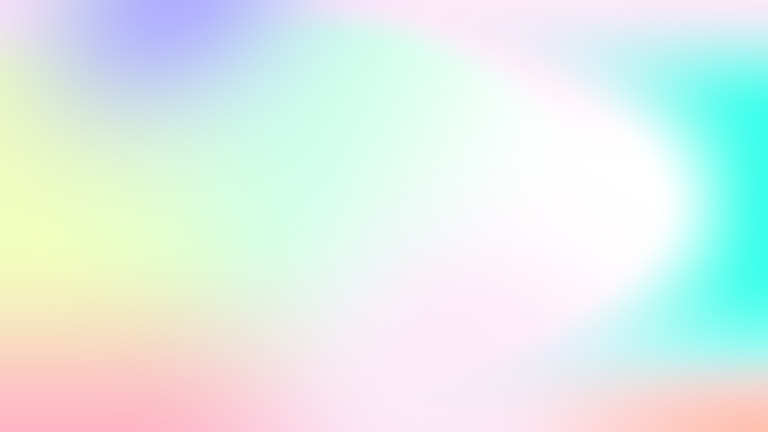
A Shadertoy shader for this background:

```glsl
// A pale holographic mesh gradient: yellow and mint on the left, a white leaf
// in the middle, aqua on the right, with rose, lavender and coral at the rims.
// Soft masks in canvas fractions are blended one over another.

const vec3 YELLOW   = vec3(0.95, 1.00, 0.74);
const vec3 MINT     = vec3(0.82, 1.00, 0.92);
const vec3 WHITE    = vec3(1.0);
const vec3 ROSE     = vec3(1.00, 0.69, 0.78);
const vec3 BLUSH    = vec3(0.99, 0.91, 0.97);
const vec3 LAVENDER = vec3(0.69, 0.68, 1.00);
const vec3 AQUA     = vec3(0.24, 1.00, 0.92);
const vec3 CORAL    = vec3(1.00, 0.76, 0.70);

const float FIELD_TILT = 0.25;               // slant of the left colour bands
const vec2 ARC_CENTRE = vec2(0.40, 0.40);    // rim between mint and blush
const vec2 ARC_RADIUS = vec2(0.38, 0.55);
const vec2 BLUSH_CENTRE = vec2(0.60, 0.22);
const vec2 BLUSH_RADIUS = vec2(0.17, 0.25);
const vec2 LAVENDER_CENTRE = vec2(0.225, 1.02);
const vec2 LAVENDER_RADIUS = vec2(0.16, 0.27);
const float LAVENDER_SKEW = 0.2;
const float AQUA_WAIST = 0.15;               // aqua width at the leaf tip
const float AQUA_FLARE = 2.0;                // widening away from the tip
const float LEAF_TIP_Y = 0.53;

// Smooth fall from 1 at "low" to 0 at "high"
float fall(float low, float high, float x) {
    return 1.0 - smoothstep(low, high, x);
}

// Soft elliptical spot
float glow(vec2 p, vec2 centre, vec2 radius) {
    vec2 d = (p - centre) / radius;
    return exp(-dot(d, d));
}

// Yellow to mint to white, with rose rising from the lower edge
vec3 leftField(vec2 p) {
    float tilt = FIELD_TILT * (p.y - 0.5);
    vec3 col = mix(YELLOW, MINT, smoothstep(0.0, 0.45, p.x + tilt));
    col = mix(col, WHITE, smoothstep(0.32, 0.72, p.x - tilt));
    vec3 floorTint = mix(ROSE, BLUSH, smoothstep(0.15, 0.55, p.x));
    col = mix(col, floorTint, fall(-0.08, 0.46, p.y));
    return mix(col, BLUSH, 0.8 * glow(p, BLUSH_CENTRE, BLUSH_RADIUS));
}

// Pale area above the curved rim
vec3 addUpperRim(vec3 col, vec2 p) {
    float r = length((p - ARC_CENTRE) / ARC_RADIUS);
    float outside = smoothstep(0.92, 1.12, r)
                  * smoothstep(0.25, 0.45, p.x) * smoothstep(0.45, 0.80, p.y);
    vec3 rim = mix(WHITE, BLUSH, 0.9 * smoothstep(0.60, 0.95, p.y));
    col = mix(col, rim, outside);
    float corner = smoothstep(0.8, 1.0, p.y) * fall(0.0, 0.2, p.x);
    return mix(col, BLUSH, corner);
}

// Aqua flank, narrowest where the leaf tip meets it
float aquaAmount(vec2 p) {
    float offset = p.y - LEAF_TIP_Y;
    float width = AQUA_WAIST + AQUA_FLARE * offset * offset;
    float envelope = smoothstep(0.0, 0.38, p.y) * fall(0.72, 1.02, p.y);
    return envelope * fall(0.0, width, 1.0 - p.x);
}

void mainImage(out vec4 fragColor, in vec2 fragCoord) {
    vec2 p = fragCoord / iResolution.xy;

    vec3 col = addUpperRim(leftField(p), p);

    // Lavender spot leaning to the lower left
    vec2 leaning = vec2(p.x + LAVENDER_SKEW * (1.0 - p.y), p.y);
    col = mix(col, LAVENDER, glow(leaning, LAVENDER_CENTRE, LAVENDER_RADIUS));

    // Right flank and its warm lower corner
    col = mix(col, AQUA, aquaAmount(p));
    col = mix(col, CORAL, fall(0.0, 0.22, p.y) * smoothstep(0.6, 1.0, p.x));

    fragColor = vec4(col, 1.0);
}
```
